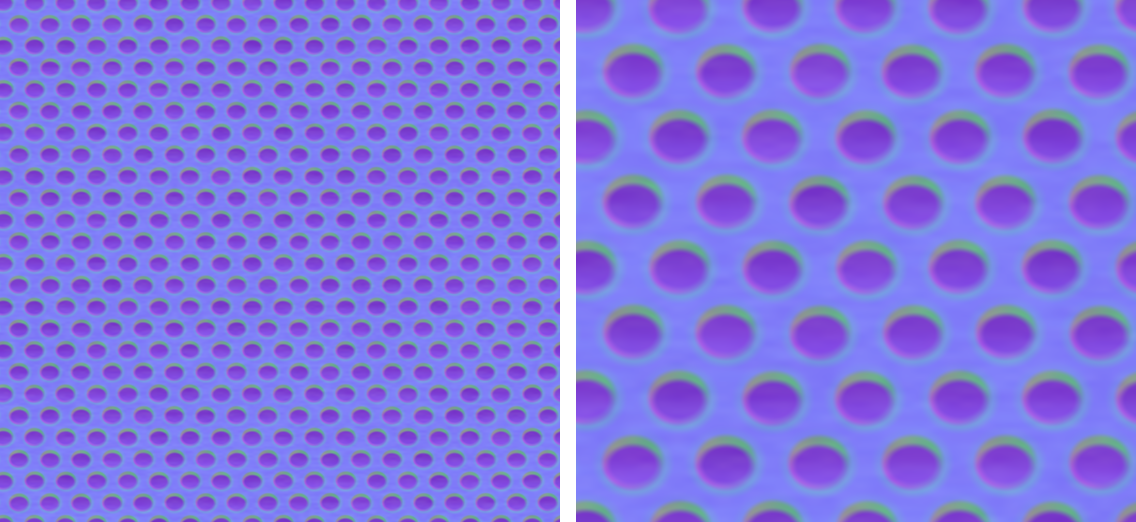
Left: the whole. Right: its middle third, enlarged.
This texture map is drawn by a Shadertoy shader. Its source:

```glsl
// Tileable tangent-space normal map of a sheet with staggered round dimples.

float hash(vec2 p) {
    vec3 q = fract(vec3(p.xyx) * 0.1031);
    q += dot(q, q.yzx + 33.33);
    return fract((q.x + q.y) * q.z);
}

// Value noise that wraps after a whole number of cells
float wrapNoise(vec2 uv, vec2 period) {
    vec2 p = uv * period;
    vec2 i = floor(p), f = fract(p);
    f = f * f * (3.0 - 2.0 * f);
    vec2 a = mod(i, period), b = mod(i + 1.0, period);
    return mix(mix(hash(a), hash(vec2(b.x, a.y)), f.x),
               mix(hash(vec2(a.x, b.y)), hash(b), f.x), f.y);
}

// Layers one dimple over the sheet; p is measured in column widths
vec3 addDimple(vec3 col, vec2 p, float shade) {
    float d = length(p / vec2(0.335, 0.295));
    vec2 dir = p / max(length(p), 0.001);

    // Soft cyan lip, strongest below and to the right
    float lip = smoothstep(1.38, 1.02, d);
    float lipSide = clamp(0.62 - 0.35 * dir.y + 0.12 * dir.x, 0.0, 1.0);
    col = mix(col, vec3(0.46, 0.61, 0.88), lip * lipSide);

    // Wall: green above, lavender below, red on the left, teal on the right
    vec3 wall = mix(vec3(0.58, 0.42, 0.89), vec3(0.47, 0.64, 0.56),
                    smoothstep(-0.5, 0.75, dir.y));
    wall += vec3(-0.11, 0.07, -0.02) * dir.x;
    col = mix(col, wall, smoothstep(1.1, 0.86, d));

    // Purple floor, lighter toward its lower edge
    vec2 q = p + vec2(0.0, 0.025);
    float floorDist = length(q / vec2(0.285, 0.215));
    vec3 base = mix(vec3(0.52, 0.31, 0.90), vec3(0.48, 0.23, 0.80),
                    smoothstep(-0.2, 0.16, q.y));
    return mix(col, base + shade, smoothstep(1.16, 0.78, floorDist));
}

void mainImage(out vec4 fragColor, in vec2 fragCoord) {
    vec2 uv = fragCoord / iResolution.xy;
    vec2 grid = vec2(18.0, 24.0);
    float down = (1.0 - uv.y) * grid.y - 0.095;
    vec3 col = vec3(0.50, 0.49, 0.975);

    // Staggered rows, including the neighbours whose lips reach this point
    for (int j = -1; j <= 1; j++) {
        float row = floor(down + 0.5) + float(j);
        float across = uv.x * grid.x - 0.11 - 0.5 * mod(row, 2.0);
        float column = floor(across + 0.5);
        vec2 id = mod(vec2(column, row), grid);
        vec2 jitter = vec2(hash(id + 7.0), hash(id + 41.0)) - 0.5;
        vec2 p = vec2(across - column, (row - down) * 0.699) + 0.018 * jitter;
        col = addDimple(col, p, 0.035 * (hash(id + 83.0) - 0.5));
    }

    // Faint grain stretched sideways, with a slow unevenness
    float grain = wrapNoise(uv, vec2(48.0, 150.0)) - 0.5;
    float fine = wrapNoise(uv + 0.37, vec2(110.0, 230.0)) - 0.5;
    float slow = wrapNoise(uv, vec2(9.0, 12.0)) - 0.5;
    col += vec3(0.012, 0.045, 0.012) * grain + vec3(0.022, 0.025, 0.0) * fine;
    col += vec3(0.008, 0.015, 0.008) * slow;

    fragColor = vec4(clamp(col, 0.0, 1.0), 1.0);
}
```
